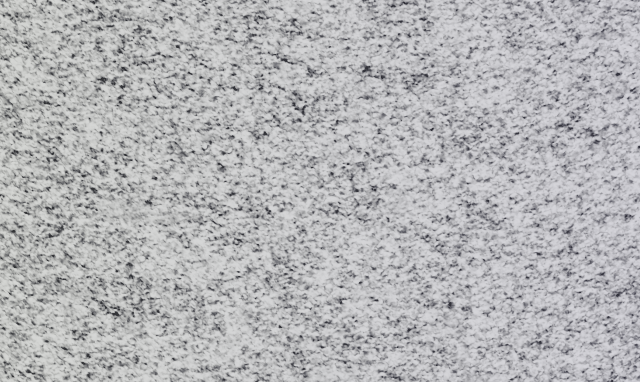
Give the GLSL for this texture, as a Shadertoy shader.

```glsl
float hash(vec2 cell) {
    uvec2 k = uvec2(ivec2(cell)) * uvec2(1597334673u, 3812015801u);
    uint h = (k.x ^ k.y) * 1597334673u;
    h = (h ^ (h >> 15)) * 2246822519u;
    return float((h ^ (h >> 13)) >> 8) / 16777216.0;
}

// Value noise with crisp quintic steps, centred on zero
float noise(vec2 p) {
    vec2 cell = floor(p), f = fract(p);
    f = f * f * f * (f * (f * 6.0 - 15.0) + 10.0);
    float low = mix(hash(cell), hash(cell + vec2(1, 0)), f.x);
    float high = mix(hash(cell + vec2(0, 1)), hash(cell + vec2(1, 1)), f.x);
    return mix(low, high, f.y) - 0.5;
}

// Noise stretched along a slightly turned axis
float streaks(vec2 p, float angle, vec2 frequency) {
    float c = cos(angle), s = sin(angle);
    return noise(mat2(c, -s, s, c) * p * frequency + frequency.yx);
}

void mainImage(out vec4 fragColor, in vec2 fragCoord) {
    vec2 uv = fragCoord / iResolution.xy;
    vec2 p = fragCoord / iResolution.y;

    // Grain direction: falling at the left, level towards the right
    vec2 q = p + vec2(0.0, 0.3 * p.x - 0.13 * p.x * p.x);

    // Ragged outlines for the flecks
    q += 0.003 * vec2(noise(q * 110.0), noise(q * 110.0 + 40.0));

    // Mineral density, from broad clusters down to fine grain
    float density = 0.55 * streaks(q, 0.1, vec2(6, 13))
                  + 1.2 * streaks(q, -0.06, vec2(22, 62))
                  + 2.0 * streaks(q, 0.22, vec2(60, 125))
                  + 2.2 * streaks(q, -0.25, vec2(78, 150))
                  + 2.6 * streaks(q, 0.4, vec2(120, 195))
                  + 1.9 * streaks(q, -0.6, vec2(190, 240));

    // Sparse cloudy feldspar patches and a paler right side
    float patchMask = smoothstep(0.3, 0.42, streaks(q, 0.2, vec2(13, 25)));
    density = mix(density, 0.4 * density + 0.1, 0.5 * patchMask);
    density = density * mix(1.12, 0.97, uv.x) + mix(-0.03, 0.09, uv.x);

    // Pale ground with a long tail into dark flecks
    float depth = exp(-2.29 - 0.84 * density - 0.07 * density * density);
    float tone = max(0.838 - depth, 0.2);

    // Neutral at the left, cool at the right and in the dark mica
    vec3 tint = mix(vec3(0.0, 0.005, -0.005), vec3(0.0, -0.002, 0.022), uv.x);
    tint.b += 0.018 * smoothstep(0.15, 0.45, depth);
    fragColor = vec4(tone + tint, 1.0);
}
```
